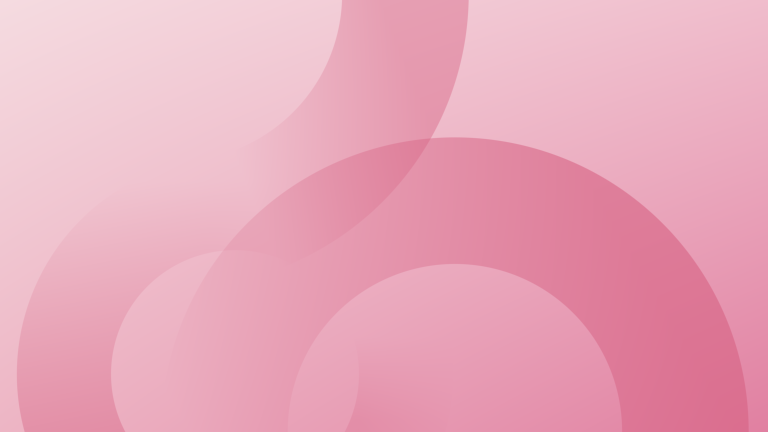
A Shadertoy shader for this background:

```glsl
// Soft pink backdrop with three overlapping translucent rings.
// A four-corner gradient lies underneath; each ring is an antialiased
// annulus whose opacity fades along its own direction.

const vec3 TOP_LEFT     = vec3(0.96, 0.86, 0.88);
const vec3 TOP_RIGHT    = vec3(0.94, 0.74, 0.80);
const vec3 BOTTOM_LEFT  = vec3(0.93, 0.71, 0.77);
const vec3 BOTTOM_RIGHT = vec3(0.88, 0.50, 0.63);
const vec3 ROSE         = vec3(0.84, 0.38, 0.51);

// Linear ramp: 0 at start, 1 at end (either order).
float ramp(float start, float end, float value) {
    return clamp((value - start) / (end - start), 0.0, 1.0);
}

// Bilinear blend of the corner colours.
vec3 backdrop(vec2 uv) {
    vec3 bottom = mix(BOTTOM_LEFT, BOTTOM_RIGHT, uv.x);
    vec3 top = mix(TOP_LEFT, TOP_RIGHT, uv.x);
    return mix(bottom, top, uv.y);
}

// Coverage of an annulus with smooth edges.
float ring(vec2 p, vec2 center, float inner, float outer, float pixel) {
    float middle = 0.5 * (inner + outer);
    float halfWidth = 0.5 * (outer - inner);
    float dist = abs(length(p - center) - middle) - halfWidth;
    return 1.0 - smoothstep(-0.75 * pixel, 0.75 * pixel, dist);
}

// Left ring: deepens downward on its left side, with a faint patch on its right.
float leftRingOpacity(vec2 p) {
    float leftSide = 0.42 * ramp(0.58, 0.0, p.y);
    float rightSide = 0.25 * ramp(0.22, 0.03, p.y) * ramp(1.06, 0.83, p.x);
    return mix(leftSide, rightSide, smoothstep(0.46, 0.72, p.x));
}

void mainImage(out vec4 fragColor, in vec2 fragCoord) {
    // Canvas height is one unit.
    float pixel = 1.0 / iResolution.y;
    vec2 p = fragCoord * pixel;
    vec3 color = backdrop(fragCoord / iResolution.xy);

    // Left ring
    float leftRing = ring(p, vec2(0.544, 0.134), 0.287, 0.505, pixel);
    color = mix(color, ROSE, leftRing * leftRingOpacity(p));

    // Large arch, fading out toward the lower left
    float arch = ring(p, vec2(1.053, 0.002), 0.387, 0.680, pixel);
    color = mix(color, ROSE, arch * 0.60 * ramp(0.44, 1.71, p.x + 0.6 * p.y));

    // Upper ring, fading out toward the left and below
    float upperRing = ring(p, vec2(0.405, 1.014), 0.387, 0.680, pixel);
    color = mix(color, ROSE, upperRing * 0.42 * ramp(0.80, 1.28, p.x + 0.4 * p.y));

    fragColor = vec4(color, 1.0);
}
```
